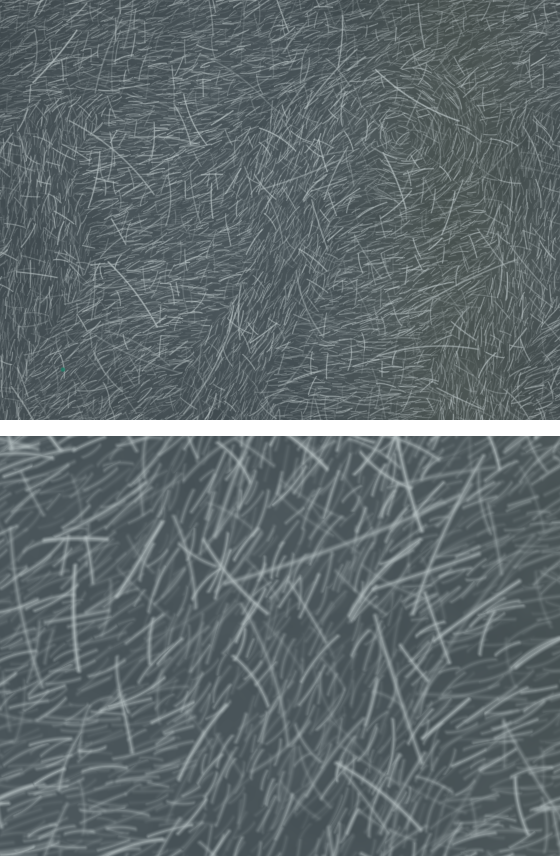
Top: the whole. Bottom: its middle third, enlarged.
This texture is drawn by a Shadertoy shader. Its source:

```glsl
// Slate-grey surface covered in fine, pale, directional scratches

vec3 hash3(vec2 p) {
    vec3 q = fract(p.xyx * vec3(0.1031, 0.1030, 0.0973));
    q += dot(q, q.yxz + 33.33);
    return fract((q.xxy + q.yzz) * q.zyx);
}

// Smooth mottling from layered sines, about -1 to 1
float mottle(vec2 p) {
    float sum = 0.0, weight = 0.5;
    for (int i = 0; i < 4; i++) {
        sum += weight * sin(p.x + 1.7 * sin(p.y * 0.8)) * cos(p.y + 1.3 * sin(p.x * 0.7));
        p = mat2(1.4, 1.1, -1.1, 1.4) * p + 2.3;
        weight *= 0.65;
    }
    return sum;
}

// Main scratch direction: shallow slopes, steep bands and one swirl
float grainAngle(vec2 p) {
    vec2 swirl = p - vec2(0.95, 0.68);
    if (length(swirl * vec2(1.0, 1.2)) < 0.21 && swirl.x > -0.06)
        return atan(swirl.y, swirl.x) + 1.57;
    float shallow = 0.3 + 0.35 * sin(p.x * 5.0 + 2.0 * sin(p.y * 4.0)) * cos(p.y * 6.0 - 1.0);
    float band = cos((p.x - 0.1) * 10.8 - 2.6 * (p.y - 0.5) + 0.5 * sin(p.y * 13.0));
    float steep = smoothstep(0.35, 0.5, band) * smoothstep(0.8, 0.7, p.y);
    return mix(shallow, 1.25 + 0.2 * sin(p.x * 6.0 + 1.2), steep);
}

// One layer of scattered, slightly bent strokes; returns coverage
float scratches(vec2 p, float cell, float halfWidth, float turn, float jitter, float share, float seed) {
    float soft = max(0.0023, 1.0 / iResolution.y);
    float cover = 0.0;
    vec2 home = floor(p / cell);
    for (int y = -1; y <= 1; y++)
    for (int x = -1; x <= 1; x++) {
        vec2 id = home + vec2(x, y);
        vec3 place = hash3(id + seed * 17.3);
        vec3 look = hash3(id + seed * 29.7 + 71.0);
        if (fract(look.x * 7.0 + place.z * 5.0) > share) continue;

        vec2 centre = (id + place.xy) * cell;
        float angle = grainAngle(centre) + turn + (place.z - 0.5) * jitter;
        vec2 along = vec2(cos(angle), sin(angle));
        vec2 q = p - centre;
        q = vec2(dot(q, along), dot(q, vec2(-along.y, along.x)));

        float halfLength = cell * mix(0.4, 0.92, look.x);
        q.y += (look.y - 0.5) * 0.3 * q.x * q.x / halfLength;
        float d = length(vec2(max(abs(q.x) - halfLength, 0.0), q.y));
        float stroke = 1.0 - smoothstep(halfWidth - soft, halfWidth + soft, d);
        cover = max(cover, stroke * (0.2 + 0.75 * look.z * look.z));
    }
    return cover;
}

// Lay one coat of strokes over another
float coat(float under, float over) {
    return 1.0 - (1.0 - under) * (1.0 - over);
}

void mainImage(out vec4 fragColor, in vec2 fragCoord) {
    vec2 p = fragCoord / iResolution.y;
    float cloud = mottle(p * 7.0);

    // Slate ground, a little olive towards the right
    vec3 slate = vec3(0.275, 0.317, 0.336) + 0.022 * cloud + 0.012 * mottle(p * 45.0);
    slate += vec3(0.018, 0.014, -0.012) * exp(-20.0 * pow(p.x - 1.1, 2.0));

    // Dense hatching along the grain
    float marks = 0.55 * scratches(p, 0.014, 0.0008, 0.0, 0.9, 0.9, 1.0);
    marks = coat(marks, 0.8 * scratches(p, 0.023, 0.0010, 0.0, 0.5, 1.0, 2.0));
    marks = coat(marks, 0.8 * scratches(p, 0.027, 0.0010, 0.05, 0.6, 1.0, 3.0));
    marks *= 0.95 + 0.25 * cloud;

    // Cross strokes, medium cuts and long gouges
    marks = coat(marks, 0.85 * scratches(p, 0.032, 0.0011, 1.25, 0.8, 0.5, 4.0));
    marks = coat(marks, 0.9 * scratches(p, 0.05, 0.0013, 0.0, 1.0, 0.8, 5.0));
    marks = coat(marks, 0.9 * scratches(p, 0.075, 0.0013, 1.2, 1.4, 0.4, 6.0));
    marks = coat(marks, scratches(p, 0.15, 0.0016, 0.0, 2.4, 0.6, 7.0));

    vec3 color = mix(slate, vec3(0.71, 0.75, 0.755), marks);

    // Single green fleck
    float fleck = 1.0 - smoothstep(0.003, 0.007, length(p - vec2(0.15, 0.12)));
    color = mix(color, vec3(0.10, 0.52, 0.42), 0.8 * fleck);

    // Slightly darker corners
    vec2 edge = fragCoord / iResolution.xy - 0.5;
    color *= 1.03 - 0.22 * dot(edge, edge);
    fragColor = vec4(color, 1.0);
}
```
